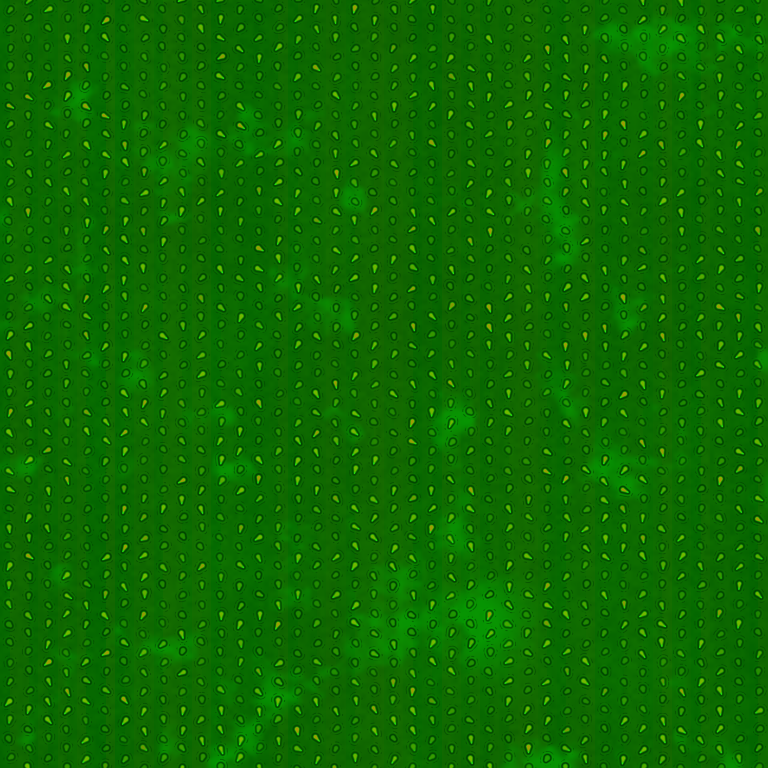
A WebGL 2 fragment shader for this pattern:

```glsl
#version 300 es
precision highp float;
// Staggered columns of small tapered seeds with dark rims on mottled green.

uniform vec2 u_resolution;
out vec4 fragColor;

const float REPEATS = 40.0;
const vec3 GROUND = vec3(0.05, 0.415, 0.00);
const vec3 SHADE  = vec3(0.00, 0.27, 0.00);
const vec3 MOSS   = vec3(0.02, 0.64, 0.01);
const vec3 LEAF   = vec3(0.14, 0.62, 0.00);
const vec3 LIME   = vec3(0.45, 0.72, 0.00);
const vec3 AMBER  = vec3(0.72, 0.56, 0.02);
const vec3 TIP    = vec3(0.12, 0.90, 0.06);

float hash(vec2 p) {
    return fract(sin(dot(p, vec2(127.1, 311.7))) * 43758.5453);
}

float noise(vec2 p) {
    vec2 i = floor(p), f = fract(p);
    f = f * f * (3.0 - 2.0 * f);
    return mix(mix(hash(i), hash(i + vec2(1, 0)), f.x),
               mix(hash(i + vec2(0, 1)), hash(i + vec2(1, 1)), f.x), f.y);
}

float fbm(vec2 p) {
    float sum = 0.0, amp = 0.5;
    for (int i = 0; i < 4; i++) {
        sum += amp * noise(p);
        p = p * 2.03 + 17.3;
        amp *= 0.5;
    }
    return sum;
}

vec2 rotate(vec2 p, float a) {
    float c = cos(a), s = sin(a);
    return vec2(c * p.x - s * p.y, s * p.x + c * p.y);
}

// Capsule from the origin down to -len, radius tapering from head to tail.
float taperedCapsule(vec2 p, float len, float head, float tail) {
    p = vec2(abs(p.x), -p.y);
    float b = (head - tail) / len;
    float a = sqrt(1.0 - b * b);
    float k = dot(p, vec2(-b, a));
    if (k < 0.0) return length(p) - head;
    if (k > a * len) return length(p - vec2(0.0, len)) - tail;
    return dot(p, vec2(a, b)) - head;
}

// Mottled ground: faint column tint, fine grain and soft bright patches.
vec3 ground(vec2 uv) {
    float column = floor(uv.x * REPEATS * 2.0);
    vec3 color = GROUND;
    color.r += 0.06 * (hash(vec2(column, 3.0)) - 0.5);
    color.g += 0.06 * (fbm(uv * 7.0) - 0.5);
    color += vec3(0.02, 0.03, 0.0) * (noise(uv * 150.0) - 0.5);
    float patches = smoothstep(0.60, 0.82, fbm(uv * 14.0 + 4.7));
    vec2 offset = (uv - vec2(0.61, 0.19)) * vec2(0.9, 1.15);
    float cluster = exp(-dot(offset, offset) * 240.0);
    patches += 1.3 * cluster * smoothstep(0.25, 0.60, fbm(uv * 22.0));
    return mix(color, MOSS, 0.72 * min(patches, 1.0));
}

// One seed: its tilt, size, taper and brightness come from the cell id.
vec3 drawSeed(vec3 base, vec2 p, vec2 id, float pixel) {
    float vivid = smoothstep(0.15, 0.85, hash(id + 11.3));
    vec2 jitter = vec2(hash(id + 2.1), hash(id + 5.7)) - 0.5;
    float tilt = 2.2 * (hash(id + 8.9) - 0.5);
    vec2 q = rotate(p - jitter * vec2(0.10, 0.14), tilt) - vec2(0.0, 0.08);

    float len = mix(0.13, 0.30, vivid);
    float head = mix(0.10, 0.135, hash(id + 19.4));
    float d = taperedCapsule(q, len, head, mix(0.07, 0.03, vivid));

    // Dark rim, a paler ring beyond it and broken dark ripples outside
    float strength = mix(0.65, 1.0, hash(id + 31.0));
    float rim = exp(-pow((d - 0.055) / 0.050, 2.0));
    float halo = exp(-pow((d - 0.145) / 0.035, 2.0));
    float broken = smoothstep(0.45, 0.75, noise(p * 9.0 + id * 13.0));
    float ripple = exp(-pow((d - 0.215) / 0.032, 2.0)) * broken;
    vec3 color = mix(base, SHADE, rim * strength);
    color = mix(color, base * 1.15, halo * 0.4);
    color = mix(color, SHADE, ripple * 0.55);

    // Body, warm heart and light tail tip
    float body = 1.0 - smoothstep(-0.6 * pixel, 0.6 * pixel, d);
    float heart = 1.0 - smoothstep(-0.07, 0.0, d);
    vec3 fill = mix(LEAF, LIME, heart * (0.25 + 0.75 * vivid));
    fill = mix(fill, AMBER, heart * 0.6 * step(0.82, hash(id + 23.0)) * vivid);
    fill = mix(fill, TIP, vivid * smoothstep(0.55, 1.0, -q.y / len));
    return mix(color, fill, body * mix(0.5, 1.0, vivid));
}

void main() {
    vec2 uv = gl_FragCoord.xy / u_resolution;
    float pixel = REPEATS / min(u_resolution.x, u_resolution.y);

    // Every second column is shifted by half a repeat
    vec2 grid = uv * REPEATS;
    grid.y += 0.5 * mod(floor(grid.x), 2.0);
    vec2 id = floor(grid);
    vec2 local = fract(grid) - 0.5;

    vec3 color = drawSeed(ground(uv), local, id, pixel);
    fragColor = vec4(clamp(color, 0.0, 1.0), 1.0);
}
```
